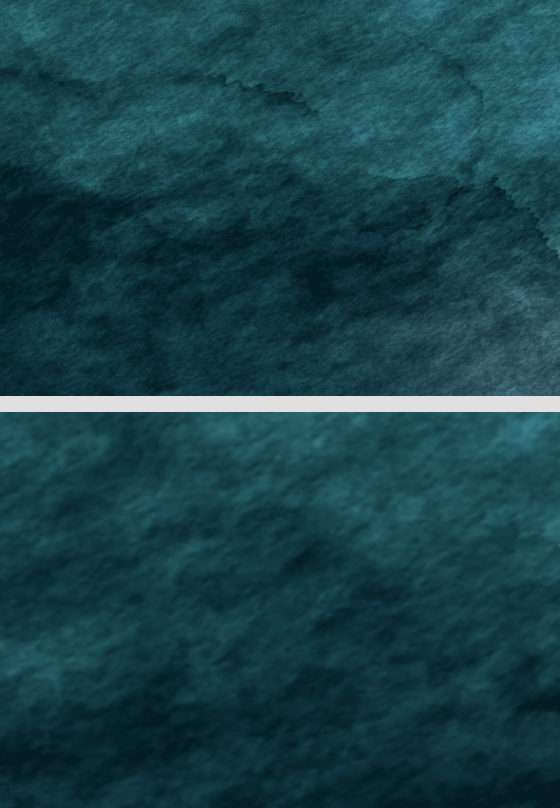
Top: the whole. Bottom: its middle third, enlarged.
This texture is drawn by a WebGL 2 fragment shader. Its source:

```glsl
#version 300 es
precision highp float;
// Dark teal watercolour wash: a broad light gradient, warped cloudy mottling,
// pigment pooled behind ragged lobe-shaped edges, and slanted fibrous grain.
// Everything is summed into one tone value, then coloured by a smooth ramp.

uniform vec2 u_resolution;
out vec4 fragColor;

float hash(vec2 p) {
    return fract(sin(dot(p, vec2(127.1, 311.7))) * 43758.5453);
}

float noise(vec2 p) {
    vec2 i = floor(p), f = fract(p);
    f = f * f * (3.0 - 2.0 * f);
    return mix(mix(hash(i), hash(i + vec2(1, 0)), f.x),
               mix(hash(i + vec2(0, 1)), hash(i + vec2(1, 1)), f.x), f.y);
}

vec2 turn(vec2 p, float angle) {
    float c = cos(angle), s = sin(angle);
    return vec2(c * p.x + s * p.y, c * p.y - s * p.x);
}

float fbm(vec2 p) {
    float sum = 0.0, amp = 0.5;
    for (int i = 0; i < 6; i++) {
        sum += amp * noise(p);
        p = turn(p, 0.15) * 2.03 + 17.3;
        amp *= 0.54;
    }
    return sum;
}

// Approximate distance to a tilted ellipse, positive inside
float lobe(vec2 p, vec2 center, vec2 radii, float angle) {
    vec2 q = turn(p - center, angle);
    float k = length(q / radii);
    return k * (1.0 - k) / max(length(q / (radii * radii)), 0.001);
}

// Pigment line: crisp on the outside, fading over a width on the inside
float pooled(float d, float width) {
    return smoothstep(-0.003, 0.005, d) * exp(-max(d, 0.0) / width);
}

void main() {
    vec2 p = gl_FragCoord.xy / u_resolution.y;

    // Slow drift of the wash plus small ragged teeth leaning with the fibres
    vec2 drift = vec2(fbm(p * 3.0 + 4.0), fbm(p * 3.0 + 31.0)) - 0.5;
    vec2 lean = turn(p, 0.6) * vec2(28.0, 55.0);
    vec2 teeth = vec2(fbm(lean), fbm(lean + 9.0)) - 0.5;
    vec2 w = p + 0.13 * drift + 0.055 * teeth;

    // Broad light: bright upper right, dark lower left, pale lower right
    float corner = smoothstep(0.75, 1.4, p.x - 0.4 * p.y + 0.3 * drift.x);
    float low = 1.0 - smoothstep(0.2, 0.55, p.y);
    float tone = 0.2 + 0.12 * smoothstep(0.7, 1.4, p.x);
    tone += 0.45 * smoothstep(0.4, 0.85, w.y + 0.25 * (w.x - 0.7));
    tone += 0.32 * corner * low;

    // Cloudy mottling, stretched along the brush direction
    vec2 along = turn(p + 0.1 * drift, 0.3);
    float cloud = fbm(along * vec2(3.5, 7.0) + 2.0 * drift);
    float fleck = fbm(along * vec2(13.0, 30.0) + 50.0);
    tone += 0.75 * (cloud - 0.53) + 0.7 * (fleck - 0.53);

    // Large lobes with pooled edges
    float tongue = lobe(w, vec2(0.25, 0.66), vec2(0.6, 0.17), 0.03);
    float sweep = lobe(w, vec2(0.78, 0.74), vec2(0.46, 0.32), -0.3);
    float hill = lobe(w, vec2(0.95, 0.15), vec2(0.62, 0.43), -0.25);
    float hollow = lobe(w, vec2(0.1, 0.2), vec2(0.42, 0.36), -0.1);
    float patchy = lobe(w, vec2(0.48, 0.95), vec2(0.2, 0.13), 0.2);
    float uneven = 0.3 + 0.7 * smoothstep(0.35, 0.65, fbm(p * 5.0 + 70.0));
    float upper = smoothstep(0.6, 0.74, p.y);
    tone += 0.18 * smoothstep(0.0, 0.09, tongue);
    tone -= 0.45 * pooled(tongue, 0.03) * upper * uneven;
    tone -= 0.4 * pooled(sweep, 0.024) * smoothstep(0.8, 1.0, p.x) * uneven;
    tone -= 0.5 * pooled(hill, 0.06) * smoothstep(0.85, 1.3, p.x + 0.4 * p.y) * (0.5 + 0.5 * uneven);
    tone -= 0.16 * pooled(hollow, 0.2) * smoothstep(0.1, 0.25, p.y);
    tone -= 0.22 * pooled(patchy, 0.15) * uneven;

    // Stray dark blotches with frayed borders, strongest in the middle band
    float blotch = fbm(along * vec2(4.5, 10.0) + 90.0) + 0.45 * teeth.x + 0.3 * (fleck - 0.5);
    float middle = smoothstep(0.1, 0.4, p.y) * (1.0 - smoothstep(0.55, 0.85, p.y));
    tone -= (0.05 + 0.17 * middle) * smoothstep(0.53, 0.66, blotch);

    // Curved pale streaks following the hill
    float streak = noise(vec2(hill * 34.0, p.y * 4.0)) + 0.5 * noise(vec2(hill * 90.0, p.y * 9.0));
    tone += 0.28 * corner * low * (streak - 0.7);

    // Slanted fibres and fine paper tooth
    vec2 fibre = turn(p + 0.02 * drift, 0.5);
    float grain = noise(fibre * vec2(50.0, 130.0)) - 0.5;
    grain += 1.1 * (noise(fibre * vec2(105.0, 230.0) + 40.0) - 0.5);
    grain += 0.9 * (noise(turn(p, 0.3) * vec2(200.0, 260.0)) - 0.5);
    tone += grain * (0.15 + 0.11 * clamp(tone, 0.0, 1.0));

    // Teal ramp, turning slate grey towards the lower right
    tone = clamp(tone + 0.04, -0.15, 1.25);
    vec3 color = vec3(0.03, 0.15, 0.18) + tone * vec3(0.12, 0.25, 0.26) + tone * tone * 0.05;
    float slate = smoothstep(0.6, 1.3, p.x) * (1.0 - smoothstep(0.1, 0.55, p.y));
    color += slate * (0.2 + tone) * vec3(0.07, 0.0, 0.01);
    fragColor = vec4(color, 1.0);
}
```
